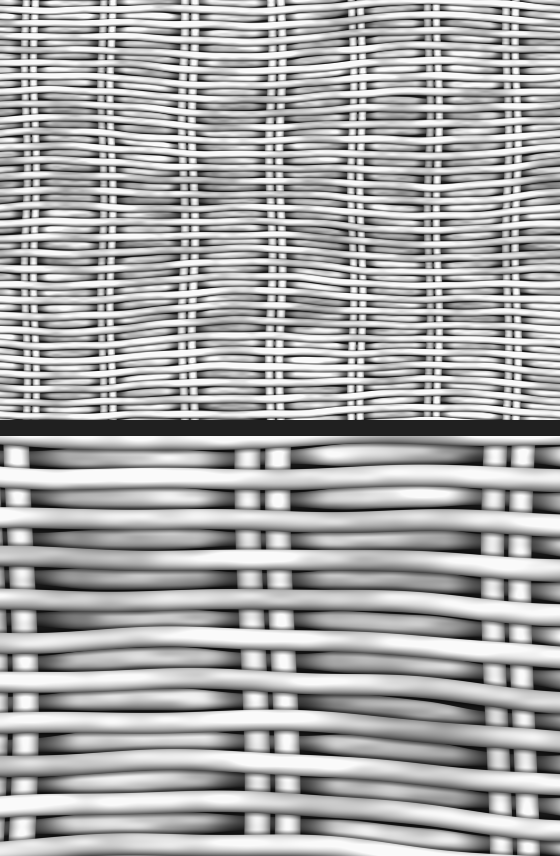
Top: the whole. Bottom: its middle third, enlarged.
This texture is drawn by a Shadertoy shader. Its source:

```glsl
// Pale grey wicker: thin strands woven across seven pairs of upright canes.

const float TAU = 6.2831853;
const float COLS = 7.0;            // cane pairs across
const float ROWS = 29.0;           // front strands down, one back strand between each
const float PAIR_OFFSET = 0.40;    // position of the first pair, in columns
const float CANE_SPREAD = 0.059;   // cane centre from the pair axis, in columns
const float CANE_HALF = 0.050;     // half width of a cane, in columns
const float FRONT_HALF = 0.255;    // half width of a front strand, in rows
const float BACK_HALF = 0.275;     // half width of a back strand, in rows
const float FRONT_TONE = 0.93;
const float BACK_TONE = 0.80;
const float CANE_TONE = 0.98;
const float HOLLOW_TONE = 0.09;    // darkness seen between the strands
const float WEAR = 0.13;           // strength of the greying along strands
const float GRAIN = 0.09;

float hash(vec2 p) {
    vec3 q = fract(vec3(p.xyx) * 0.1031);
    q += dot(q, q.yzx + 33.33);
    return fract((q.x + q.y) * q.z);
}

// Value noise that wraps after a whole number of cells
float wrapNoise(vec2 p, vec2 period) {
    vec2 i = floor(p), f = fract(p);
    f = f * f * (3.0 - 2.0 * f);
    vec2 a = mod(i, period), b = mod(i + 1.0, period);
    return mix(mix(hash(a), hash(vec2(b.x, a.y)), f.x),
               mix(hash(vec2(a.x, b.y)), hash(b), f.x), f.y);
}

// Layered sines along one strand, periodic in x, roughly -1 to 1
float strandWave(float x, float id, float seed) {
    float sum = 0.0;
    for (float k = 1.0; k < 5.0; k++) {
        float freq = 2.0 * k - 1.0 + floor(2.0 * hash(vec2(id, seed + k)));
        sum += sin(TAU * (freq * x + hash(vec2(id + 7.0, seed + 3.0 * k))));
    }
    return sum * 0.4;
}

float coverage(float d, float pixel) {
    return smoothstep(0.7 * pixel, -0.7 * pixel, d);
}

// Round strand lit from above; n runs from -1 (bottom) to 1 (top)
float roundLight(float n) {
    float k = n - 0.25;
    return 1.04 - 0.45 * k * k;
}

// Broad cloudy bands of age, periodic both ways
float ageing(vec2 p) {
    float bands = cos(TAU * (6.0 * (p.y - 0.57) + 0.12 * sin(TAU * p.x)));
    float broad = cos(TAU * (p.y - 0.5));
    float patches = sin(TAU * (2.0 * p.x + p.y)) * sin(TAU * (3.0 * p.y - p.x));
    return 0.055 * bands + 0.04 * broad + 0.05 * patches;
}

void mainImage(out vec4 fragColor, in vec2 fragCoord) {
    vec2 p = fragCoord / iResolution.xy;
    vec2 pixel = vec2(COLS, ROWS) / iResolution.xy;

    // Uneven spacing of canes and gentle drift of rows
    float drift = 0.055 * sin(TAU * (p.x - 0.41)) + 0.025 * sin(2.0 * TAU * (p.x - 0.41))
                + 0.02 * sin(TAU * (2.0 * p.y + p.x));
    float col = p.x * COLS - PAIR_OFFSET - drift;
    float row = p.y * ROWS + 0.28 * sin(TAU * (p.x + p.y))
              + 0.16 * sin(TAU * (2.0 * p.x - p.y + 0.2));
    float side = fract(col + 0.5) - 0.5;
    float pairId = mod(floor(col + 0.5), COLS);
    float gap = smoothstep(0.08, 0.36, abs(side));

    float frontId = mod(floor(row), ROWS);
    float backId = mod(floor(row + 0.5), ROWS);
    float frontY = fract(row) - 0.5 - 0.06 * strandWave(p.x, frontId, 11.0);
    float backY = fract(row + 0.5) - 0.5 - 0.05 * strandWave(p.x, backId, 23.0);

    float age = ageing(p);
    vec2 fibreCells = vec2(60.0, 174.0);
    float fibre = GRAIN * (wrapNoise(p * fibreCells, fibreCells) - 0.5);
    float tone = HOLLOW_TONE;

    // Back strands: full in the gaps, thin and shaded beside the canes
    float backHalf = BACK_HALF * mix(0.62, 1.0, gap);
    float backTone = BACK_TONE - 1.3 * age + 1.2 * WEAR * strandWave(p.x, backId, 41.0) + 2.0 * fibre;
    backTone *= roundLight(backY / backHalf) * mix(0.42, 1.0, smoothstep(0.10, 0.27, abs(side)));
    tone = mix(tone, backTone, coverage(abs(backY) - backHalf, pixel.y));

    // Front strands cast a shadow on what lies below
    float frontEdge = abs(frontY) - FRONT_HALF;
    float shadow = smoothstep(-0.02, 0.13, frontEdge);
    tone *= mix(0.55, 1.0, shadow);

    // Upright canes, the left one of each pair often duller
    float caneX = abs(side) - CANE_SPREAD;
    float across = caneX / CANE_HALF;
    float dull = side < 0.0 ? 0.05 + 0.22 * hash(vec2(pairId, 5.0)) : 0.0;
    float caneTone = (CANE_TONE - dull - 0.6 * age) * (1.04 - 0.55 * across * across);
    caneTone = (caneTone + fibre) * mix(0.5, 1.0, shadow);
    tone = mix(tone, caneTone, coverage(abs(caneX) - CANE_HALF, pixel.x));

    // Front strands, brightest where they ride over the canes
    float frontTone = FRONT_TONE + 0.06 - 0.09 * gap - age
                    + WEAR * strandWave(p.x, frontId, 67.0) + 1.5 * fibre;
    frontTone *= roundLight(frontY / FRONT_HALF);
    tone = mix(tone, frontTone, coverage(frontEdge, pixel.y));

    fragColor = vec4(vec3(clamp(tone, 0.03, 0.98)), 1.0);
}
```
